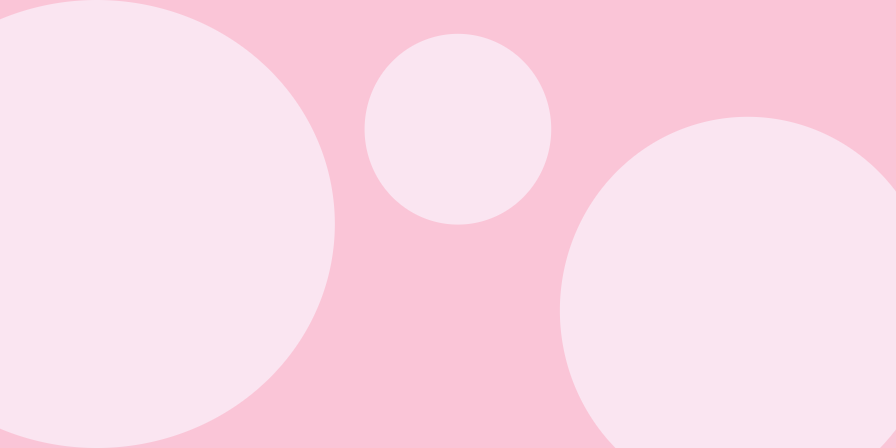
This background is drawn by a Shadertoy shader. Its source:

```glsl
// Three large pale ovals resting on a flat pink background.

#define PINK vec3(0.980, 0.773, 0.843)
#define PALE vec3(0.980, 0.898, 0.945)

// Ovals as (centre.xy, radii.xy), in units of the canvas height
#define LEFT_OVAL  vec4(0.2161, 0.5000, 0.5313, 0.5000)
#define SMALL_OVAL vec4(1.0221, 0.7116, 0.2083, 0.2129)
#define RIGHT_OVAL vec4(1.6690, 0.3070, 0.4193, 0.4323)

// Approximate signed distance to an oval: negative inside
float ovalDistance(vec2 point, vec4 oval) {
    vec2 offset = point - oval.xy;
    float level = length(offset / oval.zw);
    float slope = length(offset / (oval.zw * oval.zw));
    return level * (level - 1.0) / max(slope, 1e-4);
}

void mainImage(out vec4 fragColor, in vec2 fragCoord) {
    vec2 point = fragCoord / iResolution.y;
    float pixel = 1.0 / iResolution.y;

    // Union of the three ovals
    float shape = ovalDistance(point, LEFT_OVAL);
    shape = min(shape, ovalDistance(point, SMALL_OVAL));
    shape = min(shape, ovalDistance(point, RIGHT_OVAL));

    // Fill with an edge one pixel wide
    float coverage = clamp(0.5 - shape / pixel, 0.0, 1.0);
    fragColor = vec4(mix(PINK, PALE, coverage), 1.0);
}
```
